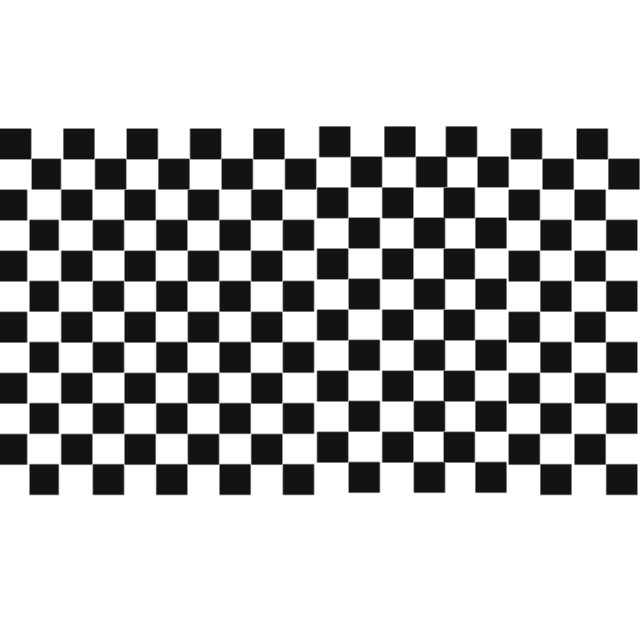
A WebGL 2 fragment shader for this pattern:

```glsl
#version 300 es
precision highp float;
// A band of dark checker squares on white, ten squares across and twelve rows down.
// Squares are soft-edged boxes placed by a row and pair loop, with slightly
// uneven spacing: lower rows slip left and three column pairs sit higher.

uniform vec2 u_resolution;
out vec4 fragColor;

// Soft coverage of a box from its lower to its upper corner.
float boxCoverage(vec2 p, vec2 lower, vec2 upper, vec2 softness) {
    vec2 inside = min(p - lower, upper - p);
    vec2 edge = clamp(inside / softness + 0.5, 0.0, 1.0);
    return edge.x * edge.y;
}

// Uneven drift of each column pair from its regular place.
float pairDrift(int pair) {
    float drift[10] = float[10](0.0, 0.0, 0.0, 0.0, 0.0, 3.0, 5.2, 3.0, 5.0, 8.0);
    return drift[pair];
}

void main() {
    // The canvas spans 768 units, measured downwards from the top.
    vec2 p = gl_FragCoord.xy / u_resolution * 768.0;
    p.y = 768.0 - p.y;
    vec2 softness = max(vec2(2.0), 768.0 / u_resolution);

    float ink = 0.0;
    for (int row = 0; row < 12; row++) {
        float odd = float(row % 2);
        float top = 154.3 + 73.3 * float(row / 2) + 36.2 * odd;
        float slip = row < 2 ? 0.0 : -2.6;

        for (int pair = 0; pair < 10; pair++) {
            float left = 76.0 * float(pair) + 38.0 * odd + pairDrift(pair) + slip;
            float width = pair == 0 && row > 0 ? 35.2 : 37.5;
            float lift = pair >= 5 && pair <= 7 ? 2.6 : 0.0;
            vec2 lower = vec2(left, top - lift);
            vec2 upper = lower + vec2(width, 36.9);

            // The first square runs fully up to the canvas edge.
            if (pair == 0 && row % 2 == 0) lower.x = -3.0;
            ink = max(ink, boxCoverage(p, lower, upper, softness));
        }
    }

    vec3 paper = vec3(1.0);
    vec3 charcoal = vec3(0.075);
    fragColor = vec4(mix(paper, charcoal, ink), 1.0);
}
```
